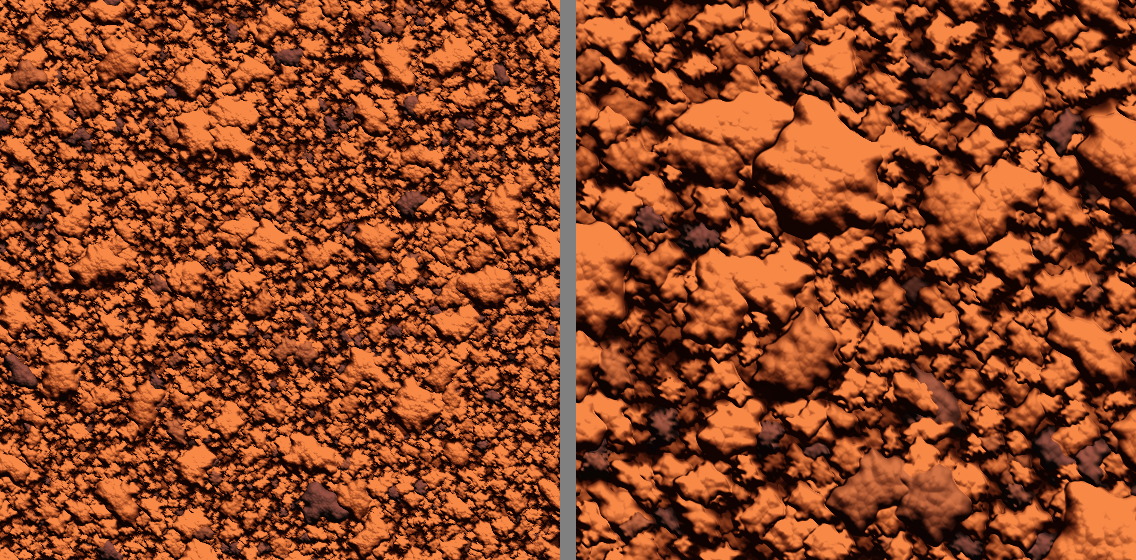
Left, the full canvas; right, a detail of the centre.
A Shadertoy shader for this texture:

```glsl
// Crumbly rust-red soil seen from above: four sizes of lumpy domed grains are
// merged into one height field, roughened with cellular noise, then lit from
// the top with short cast shadows and dark gaps.

#define LAYERS 4
#define COARSE_CELLS 13.0    // cells across the canvas for the largest grains
#define LAYER_RATIO 1.72     // how much finer each next layer is
#define LUMPINESS 0.085      // outline distortion, in cells
#define PILE_DEPTH 0.012     // random spread of grain resting heights
#define CRUMB_HEIGHT 0.0021  // depth of the surface pitting
#define LIGHT_GAIN 1.2
#define AMBIENT 0.07
#define SHADOW_STRENGTH 0.65
#define LIGHT_DIR normalize(vec3(0.22, 0.66, 0.72))

vec3 hash3(vec2 c) {
    vec3 q = fract(c.xyx * vec3(0.1031, 0.1030, 0.0973));
    q += dot(q, q.yxz + 33.33);
    return fract((q.xxy + q.yzz) * q.zyx);
}

// Distance to the nearest scattered point, in cells
float cellular(vec2 p) {
    vec2 cell = floor(p);
    float nearest = 4.0;
    for (int y = -1; y <= 1; y++)
    for (int x = -1; x <= 1; x++) {
        vec2 c = cell + vec2(x, y);
        vec2 d = c + hash3(c).xy - p;
        nearest = min(nearest, dot(d, d));
    }
    return sqrt(nearest);
}

// Layered sines that bend round grains into knobbly ones
vec2 lumpyWarp(vec2 p, float phase) {
    vec2 w = sin(p.yx * vec2(5.3, 6.1) + p * 2.3 + phase);
    w += 0.5 * sin(p.yx * vec2(12.7, 11.3) - p * 5.1 + phase * 1.7);
    w += 0.25 * sin(p.yx * vec2(23.9, 26.3) + p * 9.7);
    return p + LUMPINESS * w;
}

// Height and tint of the grain pile; a smooth maximum joins the grains
vec2 grainPile(vec2 p) {
    vec2 pile = vec2(-0.008, 0.4);
    float cells = COARSE_CELLS;
    for (int i = 0; i < LAYERS; i++) {
        float layer = float(i);
        float presence = 0.32 + 0.23 * layer;
        vec2 g = lumpyWarp(p * cells + layer * 17.3, layer * 2.1);
        vec2 cell = floor(g);
        for (int y = -1; y <= 1; y++)
        for (int x = -1; x <= 1; x++) {
            vec2 c = cell + vec2(x, y);
            vec3 form = hash3(c + layer * 53.0 + 7.0);
            if (form.x > presence) continue;
            vec3 place = hash3(c + layer * 91.0 + 171.0);

            // Turned and stretched dome
            vec2 q = g - c - 0.5 - 0.7 * (place.xy - 0.5);
            float angle = 6.2832 * form.y;
            vec2 axis = vec2(cos(angle), sin(angle));
            q = vec2(dot(q, axis) * 0.8, dot(q, vec2(-axis.y, axis.x)) * 1.12);
            float radius = mix(0.30, 0.52, form.z);
            float d = length(q) / radius;
            float dome = sqrt(max(1.0 - d * d * d, 0.0)) - 4.0 * max(d - 1.0, 0.0);
            float rest = PILE_DEPTH * fract(place.z * 7.31 + form.y);
            float h = rest + 0.85 * dome * radius / cells;

            float softness = 0.0012;
            float w = smoothstep(-softness, softness, h - pile.x);
            pile = mix(pile, vec2(h, place.z), w);
            pile.x += 0.5 * softness * w * (1.0 - w);
        }
        cells *= LAYER_RATIO;
    }
    return pile;
}

float crumbs(vec2 p) {
    float coarse = cellular(p * 88.0);
    float fine = cellular(p * 190.0 + 31.0);
    return -CRUMB_HEIGHT * (coarse + 0.42 * fine);
}

// Tone ramp from near black through rust to pale orange
vec3 soilColor(float tone, float tint) {
    vec3 rust = vec3(1.0, 0.555, 0.29) * pow(vec3(tone), vec3(1.0, 1.41, 1.61));
    vec3 dull = tone * vec3(0.62, 0.33, 0.27);
    return mix(dull, rust, smoothstep(0.02, 0.09, tint));
}

vec3 shade(vec2 p) {
    // Surface slope by forward differences
    float e = 0.0013;
    vec2 pile = grainPile(p);
    float h = pile.x + crumbs(p);
    vec2 px = p + vec2(e, 0.0), py = p + vec2(0.0, e);
    vec2 slope = vec2(grainPile(px).x + crumbs(px), grainPile(py).x + crumbs(py)) - h;
    vec3 normal = normalize(vec3(-slope / e, 1.0));

    // Shadows of taller grains on the lit side
    vec3 light = LIGHT_DIR;
    vec2 toLight = normalize(light.xy);
    float rise = light.z / length(light.xy);
    float shadow = 0.0;
    for (int i = 1; i <= 2; i++) {
        float reach = 0.0065 * float(i);
        float blocker = grainPile(p + toLight * reach).x - pile.x - reach * rise;
        shadow = max(shadow, smoothstep(0.0, 0.008, blocker));
    }

    float gaps = mix(0.25, 1.0, smoothstep(0.0, 0.016, pile.x));
    float diffuse = max(dot(normal, light), 0.0) * (1.0 - SHADOW_STRENGTH * shadow);
    float tone = (AMBIENT + LIGHT_GAIN * diffuse * gaps) * mix(0.76, 1.12, pile.y);
    return soilColor(clamp(tone, 0.03, 0.97), pile.y);
}

void mainImage(out vec4 fragColor, in vec2 fragCoord) {
    // Two diagonal samples per pixel smooth the grain edges
    vec2 offset = vec2(0.25, -0.25);
    vec3 color = shade((fragCoord + offset) / iResolution.y);
    color += shade((fragCoord - offset) / iResolution.y);
    fragColor = vec4(0.5 * color, 1.0);
}
```
